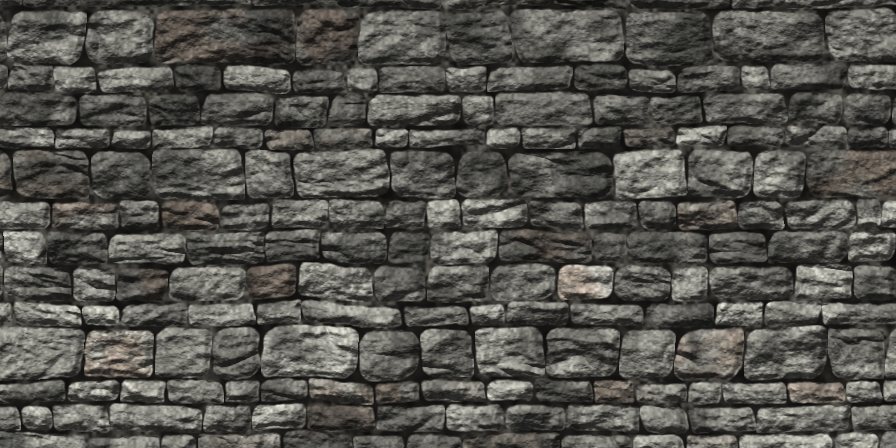
Give the GLSL for this texture, as a WebGL 2 fragment shader.

```glsl
#version 300 es
precision highp float;
// A dry stone wall: uneven courses of rough grey blocks with dark joints.
// Each course is split by jittered joints into rounded, noise-warped boxes;
// a height field per block is lit from above, then stained and tinted.
uniform vec2 u_resolution;
out vec4 outColor;

const float WALL_WIDTH = 2.0;
const int COURSES = 14;
// Depth of the course below the top edge, and its number of stones.
const vec2 COURSE[15] = vec2[15](
  vec2(-0.030, 10), vec2(0.018, 10), vec2(0.143, 16), vec2(0.205, 14),
  vec2(0.281, 17), vec2(0.331, 12), vec2(0.443, 17), vec2(0.512, 14),
  vec2(0.588, 15), vec2(0.671, 14), vec2(0.728, 13), vec2(0.848, 17),
  vec2(0.901, 14), vec2(0.964, 13), vec2(1.030, 13));

const vec3 STONE_GREY = vec3(1.0, 0.995, 0.94);
const vec3 STONE_BROWN = vec3(0.95, 0.87, 0.79);
const vec3 MORTAR = vec3(1.0, 0.97, 0.89);
const vec3 LIGHT = vec3(-0.25, 0.72, 0.65);

struct Stone { vec2 centre; vec2 extent; vec2 id; };

float hash(vec2 p) {
  return fract(sin(dot(p, vec2(127.1, 311.7))) * 43758.5453);
}

float noise(vec2 p) {
  vec2 i = floor(p), f = fract(p);
  f = f * f * (3.0 - 2.0 * f);
  return mix(mix(hash(i), hash(i + vec2(1, 0)), f.x),
             mix(hash(i + vec2(0, 1)), hash(i + vec2(1, 1)), f.x), f.y);
}

float fbm(vec2 p, int octaves) {
  float sum = 0.0, weight = 0.5, total = 0.0;
  for (int k = 0; k < octaves; k++) {
    sum += weight * noise(p);
    total += weight;
    weight *= 0.5;
    p = mat2(1.6, 1.2, -1.2, 1.6) * p + 3.7;
  }
  return sum / total;
}

float roundBox(vec2 p, vec2 extent, float radius) {
  vec2 q = abs(p) - extent + radius;
  return length(max(q, 0.0)) + min(max(q.x, q.y), 0.0) - radius;
}

// Position of a vertical joint, in stone counts along its course.
float joint(float index, float count, float row) {
  return index + 0.62 * (hash(vec2(mod(index, count), row + 20.0)) - 0.5);
}

Stone findStone(vec2 p) {
  int row = 0;
  for (int k = 1; k < COURSES; k++) if (1.0 - p.y >= COURSE[k].x) row = k;
  float top = COURSE[row].x, bottom = COURSE[row + 1].x;
  float count = COURSE[row].y, r = float(row);
  float x = p.x / WALL_WIDTH * count;
  float i = floor(x);
  if (x < joint(i, count, r)) i -= 1.0;
  else if (x >= joint(i + 1.0, count, r)) i += 1.0;
  float left = joint(i, count, r), right = joint(i + 1.0, count, r);
  vec2 id = vec2(mod(i, count), r);
  vec2 size = vec2((right - left) * WALL_WIDTH / count, bottom - top);
  vec2 centre = vec2(0.5 * (left + right) * WALL_WIDTH / count,
                     1.0 - 0.5 * (top + bottom));
  float shrink = 0.004 * hash(id + 5.1);
  centre.y -= shrink * 0.6;
  return Stone(centre, 0.5 * size - vec2(0.0015, 0.001 + shrink), id);
}

// Signed distance to the ragged outline of a stone.
float outline(vec2 p, Stone s) {
  vec2 local = p - s.centre;
  local.y += local.x * 0.08 * (hash(s.id + 8.3) - 0.5);
  local.x += local.y * 0.35 * (hash(s.id + 2.9) - 0.5);
  float radius = min(s.extent.x, s.extent.y) * mix(0.3, 0.7, hash(s.id + 1.7));
  float ragged = 0.010 * (fbm(p * 32.0 + s.id * 3.1, 3) - 0.5);
  return roundBox(local, s.extent, radius) + ragged;
}

// Height of a stone face: rounded rim, tilt, chiselled scoops and grain.
float relief(vec2 p, Stone s) {
  float rim = 0.009 * smoothstep(0.0, 0.018, -outline(p, s));
  vec2 tilt = vec2(hash(s.id + 4.4), hash(s.id + 6.6)) - 0.5;
  vec2 f = p * vec2(9.0, 16.0) + s.id * 7.3;
  f += 0.9 * noise(f * 0.8 + 11.0);
  float ridge = 2.0 * fbm(f, 3) - 1.0;
  float scoops = 0.033 * sqrt(ridge * ridge + 0.004);
  float grain = 0.009 * fbm(p * vec2(52.0, 75.0), 3);
  return rim + 0.30 * dot(p - s.centre, tilt) + scoops + grain;
}

float diffuse(vec2 p, Stone s) {
  vec2 e = vec2(0.0025, 0.0);
  float h = relief(p, s);
  vec2 slope = vec2(relief(p + e.xy, s) - h, relief(p + e.yx, s) - h) / e.x;
  return max(dot(normalize(vec3(-slope, 1.0)), normalize(LIGHT)), 0.0);
}

vec3 stoneColor(vec2 p, Stone s) {
  float albedo = mix(0.78, 1.10, hash(s.id + 9.2)) * mix(1.08, 0.82, p.y * p.y);
  float stain = smoothstep(0.28, 0.62, fbm(p * 9.0 + s.id * 2.3, 4));
  float speckle = 0.80 + 0.40 * noise(p * 150.0);
  float tone = albedo * mix(0.68, 1.08, stain) * speckle;
  tone *= 0.15 + 0.50 * diffuse(p, s);
  float brown = smoothstep(0.80, 0.95, hash(s.id + 3.3));
  brown *= smoothstep(0.25, 0.6, fbm(p * 14.0, 3));
  return tone * mix(STONE_GREY, STONE_BROWN, brown);
}

vec3 mortarColor(vec2 p) {
  float rubble = smoothstep(0.44, 0.70, fbm(p * 15.0 + 40.0, 3));
  return MORTAR * (0.05 + 0.07 * noise(p * 60.0) + 0.32 * rubble * noise(p * 110.0));
}

void main() {
  vec2 p = gl_FragCoord.xy / u_resolution.y;
  // Courses waver slightly.
  p += 0.012 * (vec2(noise(p * 7.0), noise(p * 6.0 + 31.0)) - 0.5);
  Stone s = findStone(p);
  float cover = 1.0 - smoothstep(-0.004, 0.002, outline(p, s));
  outColor = vec4(mix(mortarColor(p), stoneColor(p, s), cover), 1.0);
}
```
